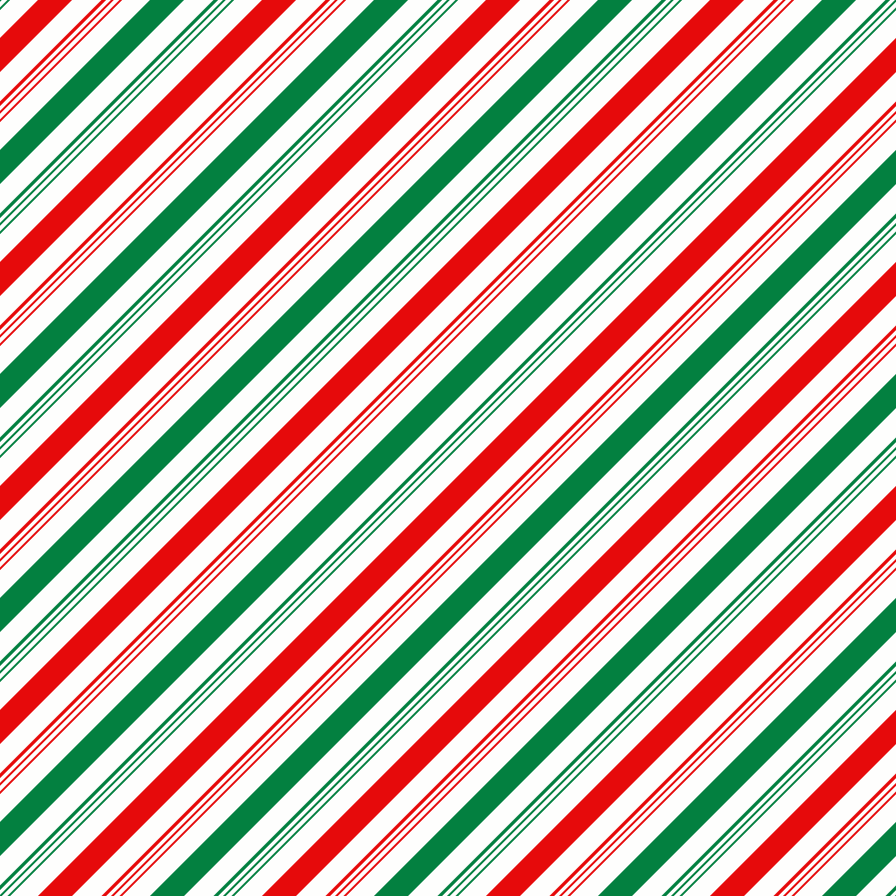
This pattern is drawn by a Shadertoy shader. Its source:

```glsl
// Diagonal candy stripes: alternating red and green bands, each trailed by three thin lines.
#define STRIPES 8.0        // bands along each canvas edge, two colours alternating
#define PHASE 0.291        // shift of the first stripe cell
#define BAND_CENTRE 0.2    // positions and widths are fractions of one stripe cell
#define BAND_WIDTH 0.305
#define LINE_START 0.636
#define LINE_GAP 0.076
#define THICK_LINE 0.042
#define THIN_LINE 0.025
#define RED vec3(0.90, 0.04, 0.045)
#define GREEN vec3(0.01, 0.50, 0.25)
#define PAPER vec3(0.995, 0.998, 0.993)

// Smoothed coverage of a bar of the given centre and width
float bar(float position, float centre, float width, float soft) {
    return clamp((0.5 * width - abs(position - centre)) / soft + 0.5, 0.0, 1.0);
}

void mainImage(out vec4 fragColor, in vec2 fragCoord) {
    vec2 uv = fragCoord / iResolution.y;

    // Distance across the stripes, measured from the upper left corner
    float across = (uv.x + 1.0 - uv.y) * STRIPES - PHASE;
    float cell = floor(across);
    float position = fract(across);
    float soft = sqrt(2.0) * STRIPES / iResolution.y;

    // Wide band
    float ink = bar(position, BAND_CENTRE, BAND_WIDTH, soft);

    // One thicker line followed by two thin ones
    for (int i = 0; i < 3; i++) {
        float width = i == 0 ? THICK_LINE : THIN_LINE;
        ink = max(ink, bar(position, LINE_START + float(i) * LINE_GAP, width, soft));
    }

    // Alternate the colour from cell to cell
    vec3 inkColour = mod(cell, 2.0) < 0.5 ? RED : GREEN;
    fragColor = vec4(mix(PAPER, inkColour, ink), 1.0);
}
```
